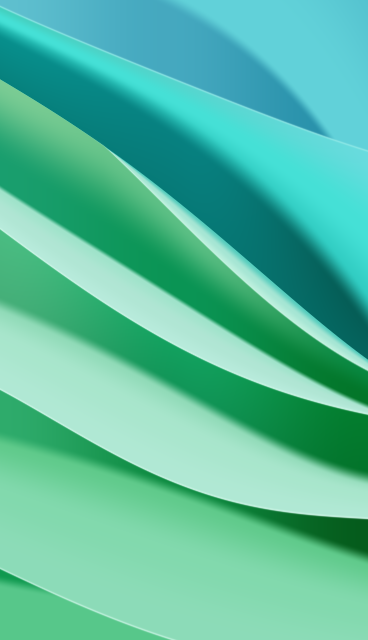
A Shadertoy shader for this background:

```glsl
// Overlapping curved paper sheets sweeping from blue through teal to mint green.
// Each sheet starts at a polynomial edge and is painted over the sheets above;
// crisp or soft masks, colour ramps and thin bright rims give the folds depth.

// Height of an edge (0 at top, 1 at bottom) through five evenly spaced points.
float curve(float x, float a, float b, float c, float d, float e) {
    float s = 4.0 * x;
    float k2 = s * (s - 1.0) / 2.0;
    float k3 = k2 * (s - 2.0) / 3.0;
    float k4 = k3 * (s - 3.0) / 4.0;
    return a + s * (b - a) + k2 * (c - 2.0 * b + a)
         + k3 * (d - 3.0 * c + 3.0 * b - a)
         + k4 * (e - 4.0 * d + 6.0 * c - 4.0 * b + a);
}

// Three colours blended smoothly along t.
vec3 ramp(vec3 a, vec3 b, vec3 c, float t) {
    vec3 firstHalf = mix(a, b, smoothstep(0.0, 0.5, t));
    return mix(firstHalf, c, smoothstep(0.5, 1.0, t));
}

// Covers everything below an edge; dist is positive inside the sheet.
vec3 paint(vec3 base, vec3 sheet, float dist, float blur) {
    return mix(base, sheet, smoothstep(-blur, blur, dist));
}

// Thin highlight following an edge.
vec3 rim(vec3 base, vec3 light, float dist, float width, float amount) {
    return mix(base, light, amount * exp(-dist * dist / (width * width)));
}

// Position between two edges, limited to 0..1.
float between(float y, float top, float bottom) {
    return clamp((y - top) / max(bottom - top, 0.004), 0.0, 1.0);
}

void mainImage(out vec4 fragColor, in vec2 fragCoord) {
    vec2 p = fragCoord / iResolution.xy;
    float x = p.x;
    float y = 1.0 - p.y;
    float crisp = 0.8 / iResolution.y;
    float rimWidth = 0.0016;
    vec3 white = vec3(0.82, 0.97, 0.92);

    // Edges from top to bottom
    float skyFold    = curve(x, -0.085, -0.050, 0.012, 0.118, 0.310);
    float cyanTop    = curve(x, 0.010, 0.072, 0.130, 0.186, 0.236);
    float tealTop    = curve(x, 0.046, 0.117, 0.202, 0.319, 0.488);
    float ribbonTop  = curve(x, 0.124, 0.215, 0.323, 0.445, 0.562);
    float leafTop    = max(ribbonTop, curve(x, 0.111, 0.211, 0.350, 0.482, 0.579));
    float paleTop    = curve(x, 0.293, 0.384, 0.474, 0.562, 0.635);
    float paleEnd    = curve(x, 0.357, 0.460, 0.546, 0.608, 0.647);
    float mintTop    = curve(x, 0.475, 0.540, 0.616, 0.693, 0.747);
    float mintEnd    = curve(x, 0.608, 0.690, 0.759, 0.797, 0.810);
    float springTop  = curve(x, 0.684, 0.724, 0.771, 0.823, 0.872);
    float springEnd  = curve(x, 0.888, 0.953, 1.005, 1.040, 1.060);
    float cornerTop  = curve(x, 0.908, 0.935, 0.965, 1.000, 1.030);

    // Blue background with a lighter fold on the right
    vec3 col = ramp(vec3(0.37, 0.75, 0.81), vec3(0.27, 0.66, 0.75),
                    vec3(0.16, 0.57, 0.67), x / 0.9);
    vec3 sky = mix(vec3(0.38, 0.82, 0.85), vec3(0.33, 0.76, 0.81),
                   smoothstep(0.1, 0.35, skyFold - y));
    col = paint(col, sky, skyFold - y, 0.014);

    // Cyan sheet fading into deep teal
    float t = between(y, cyanTop, tealTop);
    vec3 cyanLit = mix(vec3(0.26, 0.81, 0.74), vec3(0.41, 0.86, 0.87), x);
    vec3 cyan = ramp(cyanLit, vec3(0.27, 0.88, 0.84), vec3(0.18, 0.79, 0.75), t);
    col = paint(col, cyan, y - cyanTop, crisp);
    col = rim(col, vec3(0.58, 0.92, 0.91), y - cyanTop, rimWidth, 0.7);
    vec3 teal = ramp(vec3(0.03, 0.57, 0.56), vec3(0.03, 0.51, 0.51),
                     vec3(0.02, 0.35, 0.32), x);
    teal = mix(teal, vec3(0.02, 0.44, 0.42), 0.5 * between(y, tealTop, ribbonTop));
    col = paint(col, teal, y - tealTop, mix(0.014, 0.030, x));

    // Slim mint ribbon
    t = between(y, ribbonTop, leafTop);
    vec3 ribbon = ramp(vec3(0.33, 0.80, 0.74), vec3(0.65, 0.90, 0.83),
                       vec3(0.74, 0.94, 0.87), t);
    col = paint(col, ribbon, y - ribbonTop, crisp);

    // Green leaf: sage at the upper left, dark at the lower right
    t = between(y, leafTop, paleTop);
    vec3 leafLit = ramp(vec3(0.48, 0.80, 0.58), vec3(0.36, 0.75, 0.52),
                        vec3(0.03, 0.53, 0.25), x);
    vec3 leafDeep = ramp(vec3(0.10, 0.62, 0.43), vec3(0.04, 0.58, 0.33),
                         vec3(0.01, 0.46, 0.16), x);
    col = paint(col, mix(leafLit, leafDeep, smoothstep(0.0, 0.75, t)), y - leafTop, crisp);
    col = rim(col, white, y - leafTop, rimWidth, 0.55 * smoothstep(0.2, 0.5, x));

    // Pale ribbon
    t = between(y, paleTop, paleEnd);
    vec3 pale = ramp(vec3(0.62, 0.89, 0.79), vec3(0.69, 0.90, 0.83),
                     vec3(0.72, 0.92, 0.86), t);
    col = paint(col, pale, y - paleTop, 0.005);

    // Green hollow beneath it
    t = between(y, paleEnd, mintTop);
    vec3 hollow = ramp(vec3(0.29, 0.74, 0.51), vec3(0.07, 0.63, 0.37),
                       vec3(0.01, 0.49, 0.18), x);
    col = paint(col, hollow * mix(1.0, 0.92, t), y - paleEnd, crisp);
    col = rim(col, white, y - paleEnd, rimWidth, 0.85);

    // Broad mint sheet
    t = between(y, mintTop, mintEnd);
    vec3 mint = ramp(vec3(0.53, 0.84, 0.69), vec3(0.66, 0.90, 0.80),
                     vec3(0.69, 0.91, 0.83), t + 0.1);
    col = paint(col, mint, y - mintTop, 0.012);
    vec3 wedge = ramp(vec3(0.18, 0.67, 0.42), vec3(0.05, 0.54, 0.25),
                      vec3(0.02, 0.36, 0.11), x);
    col = paint(col, wedge, y - mintEnd, crisp);
    col = rim(col, white, y - mintEnd, rimWidth, 0.85);

    // Spring green sheet and the last corner; soft starts stay below the crisp rims
    t = between(y, springTop, springEnd);
    vec3 spring = ramp(vec3(0.37, 0.79, 0.54), vec3(0.51, 0.85, 0.68),
                       vec3(0.55, 0.86, 0.72), t * 1.2);
    float below = smoothstep(-crisp, crisp, y - mintEnd);
    col = mix(col, paint(col, spring, y - springTop, 0.012), below);
    vec3 corner = paint(vec3(0.06, 0.60, 0.31), vec3(0.34, 0.78, 0.54), y - cornerTop, 0.010);
    col = paint(col, corner, y - springEnd, crisp);
    col = rim(col, white, y - springEnd, rimWidth, 0.7);

    fragColor = vec4(col, 1.0);
}
```
